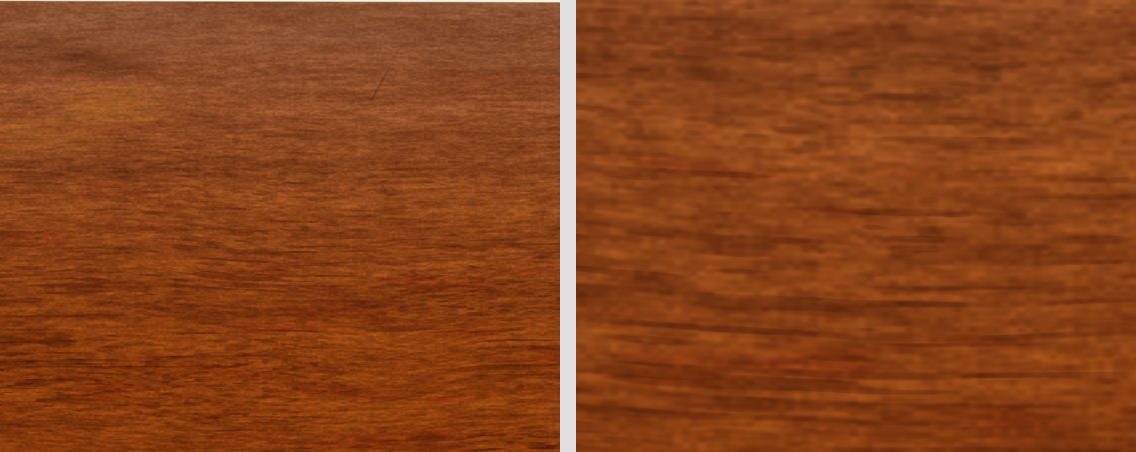
Left: the whole. Right: its middle third, enlarged.
A Shadertoy shader for this texture:

```glsl
float hash(vec2 p) {
    vec3 q = fract(vec3(p.xyx) * 0.1031);
    q += dot(q, q.yzx + 33.33);
    return fract((q.x + q.y) * q.z);
}

float noise(vec2 p) {
    vec2 cell = floor(p), f = fract(p);
    vec2 w = f * f * (3.0 - 2.0 * f);
    float low = mix(hash(cell), hash(cell + vec2(1, 0)), w.x);
    float high = mix(hash(cell + vec2(0, 1)), hash(cell + vec2(1, 1)), w.x);
    return mix(low, high, w.y);
}

float fbm(vec2 p, int octaves) {
    float sum = 0.0, amp = 0.5, total = 0.0;
    for (int i = 0; i < octaves; i++) {
        sum += amp * noise(p);
        total += amp;
        amp *= 0.55;
        p = p * 2.03 + vec2(17.3, 9.1);
    }
    return sum / total;
}

// Noise stretched along the grain, centred on zero
float streaks(vec2 p, vec2 scale, float seed, int octaves) {
    return fbm(p * scale + seed, octaves) - 0.5;
}

// Soft elliptical spot: 1 in the centre, 0 outside
float spot(vec2 p, vec2 centre, vec2 radius) {
    return 1.0 - smoothstep(0.1, 1.0, length((p - centre) / radius));
}

float segmentDistance(vec2 p, vec2 a, vec2 b) {
    vec2 d = b - a;
    return length(p - a - d * clamp(dot(p - a, d) / dot(d, d), 0.0, 1.0));
}

// Sparse dark dashes, gathered into zones along the grain
float dashes(vec2 p, vec2 scale, float seed) {
    float mark = smoothstep(0.64, 0.86, noise(p * scale + seed));
    float zone = smoothstep(0.40, 0.62, fbm(p * vec2(1.8, 13.0) + seed, 2));
    return mark * mix(0.25, 1.0, zone);
}

// Base colour fades from a saturated front to a hazy far side
vec3 woodBase(float y) {
    const vec3 front = vec3(0.520, 0.220, 0.048);
    const vec3 middle = vec3(0.555, 0.272, 0.102);
    const vec3 far = vec3(0.540, 0.302, 0.170);
    vec3 colour = mix(front, middle, smoothstep(0.15, 0.65, y));
    return mix(colour, far, smoothstep(0.50, 0.98, y));
}

void mainImage(out vec4 fragColor, in vec2 fragCoord) {
    const vec3 amber = vec3(0.65, 0.37, 0.15);
    const vec3 redStain = vec3(0.45, 0.13, 0.03);
    const vec3 haze = vec3(0.62, 0.45, 0.35);
    const vec3 backdrop = vec3(0.95, 0.95, 0.91);

    vec2 p = fragCoord / iResolution.y;
    float pixel = 1.0 / iResolution.y;
    float near = 1.0 - smoothstep(0.15, 0.95, p.y);

    // Grain drifts gently, with a little more wander near the front
    vec2 g = p;
    g.y += mix(0.012, 0.035, near) * streaks(p, vec2(1.8, 3.0), 3.7, 2);
    g.y += 0.003 * streaks(p, vec2(12.0, 16.0), 8.2, 1);

    // Broad bands, medium streaks, fine fibres and surface grain
    float tone = 0.24 * streaks(g, vec2(1.0, 15.0), 21.0, 3);
    tone += 0.16 * streaks(g, vec2(3.5, 45.0), 47.0, 3);
    tone += mix(0.17, 0.26, near) * streaks(g, vec2(17.0, 140.0), 71.0, 2);
    tone += mix(0.15, 0.25, near) * streaks(g, vec2(45.0, 225.0), 29.0, 1);
    tone += 0.17 * streaks(p, vec2(170.0, 260.0), 5.0, 1);

    // Short pores, medium dashes and long thin veins
    tone -= mix(0.06, 0.23, near) * dashes(g, vec2(46.0, 205.0), 13.0);
    tone -= mix(0.04, 0.24, near) * dashes(g, vec2(15.0, 170.0), 53.0);
    tone -= mix(0.02, 0.25, near) * dashes(g, vec2(4.5, 140.0), 88.0);
    tone += mix(0.02, 0.05, near);

    // Smoky areas at the left and dark bands across the middle
    float smoke = 0.3 + 1.2 * noise(g * vec2(11.0, 70.0) + 6.0);
    tone -= 0.18 * smoke * spot(g, vec2(0.10, 0.87), vec2(0.34, 0.060));
    tone -= 0.17 * smoke * spot(g, vec2(0.13, 0.62), vec2(0.50, 0.050));
    tone -= 0.17 * smoke * spot(g, vec2(0.05, 0.26), vec2(0.14, 0.060));
    tone -= 0.15 * smoke * spot(g, vec2(0.50, 0.31), vec2(0.40, 0.030));
    tone -= 0.09 * smoke * spot(g, vec2(0.90, 0.63), vec2(0.60, 0.030));

    vec3 colour = woodBase(p.y) * exp(tone * vec3(0.88, 1.2, 1.65));

    // Pale amber patch and small reddish stains
    float patchShape = spot(p, vec2(0.25, 0.765), vec2(0.18, 0.070));
    patchShape += 0.7 * spot(p, vec2(0.08, 0.70), vec2(0.24, 0.060));
    colour = mix(colour, amber * exp(0.8 * tone), 0.75 * min(patchShape, 1.0));
    float stain = smoothstep(0.62, 0.80, fbm(g * vec2(4.0, 28.0) + 62.0, 3));
    colour = mix(colour, redStain * exp(tone), stain * mix(0.10, 0.42, near));

    // Faint oval figure and a slanted scratch
    float oval = length((p - vec2(0.67, 0.61)) / vec2(0.052, 0.016));
    colour *= 1.0 - 0.08 * (1.0 - smoothstep(0.03, 0.25, abs(oval - 1.0)));
    colour = mix(colour, amber, 0.15 * (1.0 - smoothstep(0.5, 1.0, oval)));
    float scratch = segmentDistance(p, vec2(0.823, 0.78), vec2(0.888, 0.90));
    float scratchFade = mix(0.20, 0.06, smoothstep(0.78, 0.88, p.y));
    colour *= 1.0 - scratchFade * (1.0 - smoothstep(0.0, 0.002 + pixel, scratch));

    // Hazy far edge with the bright backdrop above it
    float veil = smoothstep(0.80, 1.0, p.y) * noise(g * vec2(6.0, 70.0));
    colour = mix(colour, haze, 0.30 * veil);
    float edge = 0.998 - 0.0025 * p.x;
    colour = mix(colour, backdrop, smoothstep(edge - pixel, edge + pixel, p.y));

    fragColor = vec4(clamp(colour, 0.0, 1.0), 1.0);
}
```
